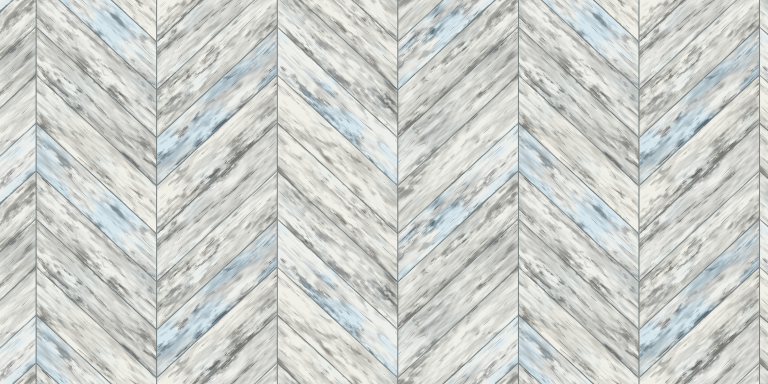
Reproduce this texture procedurally as a WebGL 1 fragment shader.

```glsl
precision highp float;

uniform vec2 u_resolution;

// Layout, in units of the canvas height
const float COLUMN_WIDTH = 0.314;
const float FIRST_SEAM = 0.094;
const float PLANK_PITCH = 0.125;
const float PLANK_PHASE = 0.055;
const float SLOPE = 0.92;
const float REPEAT = 4.0;          // columns and planks before the pattern recurs
const float SEAM_WIDTH = 0.0028;
const float GAP_WIDTH = 0.0030;

// Finish
const float BASE_TONE = 0.855;
const float PLANK_VARIATION = 0.05;
const float PATCH_STRENGTH = 0.26;
const float GRAIN_STRENGTH = 0.20;
const float FIBRE_STRENGTH = 0.12;
const float WEAR_STRENGTH = 0.24;
const float CRACK_STRENGTH = 0.15;
const float MAX_TONE = 0.935;
const vec3 WOOD_TINT = vec3(1.0, 1.006, 0.988);
const vec3 WARM_SHIFT = vec3(0.008, 0.0, -0.016);
const vec3 BLUE_SHIFT = vec3(-0.095, -0.035, 0.010);
const vec3 SEAM_COLOR = vec3(0.44, 0.48, 0.48);

float hash(vec2 p) {
  vec3 q = fract(vec3(p.xyx) * 0.1031);
  q += dot(q, q.yzx + 33.33);
  return fract((q.x + q.y) * q.z);
}

float noise(vec2 p) {
  vec2 i = floor(p);
  vec2 f = fract(p);
  f = f * f * (3.0 - 2.0 * f);
  float low = mix(hash(i), hash(i + vec2(1.0, 0.0)), f.x);
  float high = mix(hash(i + vec2(0.0, 1.0)), hash(i + vec2(1.0, 1.0)), f.x);
  return mix(low, high, f.y);
}

float fbm(vec2 p) {
  float sum = 0.0;
  float amplitude = 0.533;
  for (int i = 0; i < 4; i++) {
    sum += amplitude * noise(p);
    p = p * 2.03 + 17.3;
    amplitude *= 0.5;
  }
  return sum;
}

float line(float dist, float width, float pixel) {
  return 1.0 - smoothstep(0.5 * (width - pixel), 0.5 * (width + pixel), dist);
}

void main() {
  vec2 pos = gl_FragCoord.xy / u_resolution.y;
  float pixel = 1.0 / u_resolution.y;

  // Mirrored columns form the chevron
  float u = (pos.x - FIRST_SEAM) / COLUMN_WIDTH;
  float column = floor(u);
  float f = fract(u);
  float run = mix(f, 1.0 - f, mod(column, 2.0)) * COLUMN_WIDTH;
  float v = (pos.y + SLOPE * run - PLANK_PHASE) / PLANK_PITCH;
  float t = fract(v);
  vec2 plank = mod(vec2(column, floor(v)), REPEAT);
  float plankHash = hash(plank + 5.7);

  // Coordinates along and across the plank
  float len = sqrt(1.0 + SLOPE * SLOPE);
  float rise = t * PLANK_PITCH;
  vec2 wood = vec2(run * len - SLOPE * rise / len, rise / len);
  vec2 seed = 37.0 * plank + 50.0;

  // Grain bends gently around a small knot
  vec2 knotCenter = vec2(mix(0.04, 0.34, hash(plank + 21.3)), 0.046);
  vec2 toKnot = (wood - knotCenter) * vec2(75.0, 130.0);
  float knot = exp(-dot(toKnot, toKnot)) * step(0.5, hash(plank + 8.1));
  vec2 bent = wood + vec2(0.0, 0.003 * knot + 0.004 * noise(wood * 9.0 + seed));

  float patches = fbm(bent * vec2(8.0, 32.0) + seed);
  float grain = fbm(bent * vec2(9.0, 105.0) + seed.yx + 11.0);
  float fibre = noise(bent * vec2(45.0, 240.0) + seed);
  float flecks = fbm(bent * vec2(55.0, 130.0) + seed + 43.0);
  float scuffs = fbm(bent * vec2(9.0, 45.0) + seed + 71.0);

  // Broken flecks gather in worn patches and along plank edges
  float gapDist = min(t, 1.0 - t) * PLANK_PITCH / len;
  float edge = exp(-gapDist / 0.008);
  float worn = smoothstep(0.46, 0.74, scuffs + 0.10 * edge);
  float wear = worn * smoothstep(0.36, 0.66, mix(grain, flecks, 0.6));
  float ridge = abs(noise(bent * vec2(5.0, 60.0) + seed + 29.0) - 0.5);
  float crack = (1.0 - smoothstep(0.0, 0.06, ridge)) * smoothstep(0.42, 0.62, flecks);
  float tone = BASE_TONE + PLANK_VARIATION * (plankHash - 0.5);
  tone -= PATCH_STRENGTH * (patches - 0.5) + GRAIN_STRENGTH * (grain - 0.5);
  tone -= FIBRE_STRENGTH * (fibre - 0.5) + 0.10 * (flecks - 0.5);
  tone -= WEAR_STRENGTH * wear + CRACK_STRENGTH * crack + 0.14 * knot;
  tone -= 0.04 * edge;

  // One plank of each group carries faded blue paint
  float blueRow = 2.0 * mod(floor(0.5 * (plank.x + 1.0)), 2.0);
  float isBlue = 1.0 - step(0.5, abs(plank.y - blueRow));
  float stain = fbm(wood * vec2(9.0, 26.0) + seed + 93.0);
  float blue = mix(0.22 * smoothstep(0.54, 0.74, stain), smoothstep(0.38, 0.64, stain), isBlue);
  tone = clamp(tone + 0.03 * isBlue, 0.45, MAX_TONE);
  vec3 color = tone * WOOD_TINT + WARM_SHIFT * plankHash * (1.0 - isBlue);
  color += BLUE_SHIFT * blue;

  // Gaps between planks and straight column seams
  float gap = line(gapDist, GAP_WIDTH, pixel) * mix(0.45, 1.0, noise(wood * 28.0 + seed));
  float seam = line(min(f, 1.0 - f) * COLUMN_WIDTH, SEAM_WIDTH, pixel);
  color = mix(color, SEAM_COLOR, max(gap, 0.85 * seam));

  gl_FragColor = vec4(color, 1.0);
}
```
